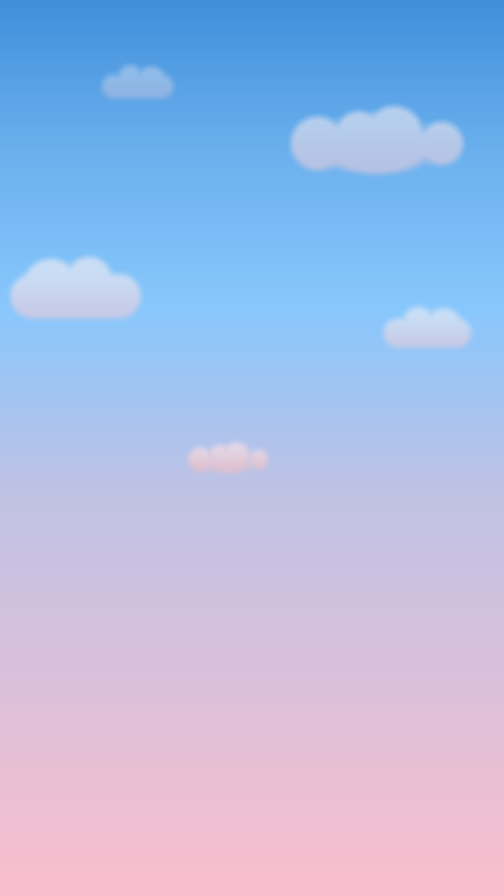
A WebGL 1 fragment shader for this background:

```glsl
precision highp float;
// A soft daybreak sky, blue at the top and pink at the horizon, with five small clouds.
// The sky is a chain of linear blends; each cloud is a smooth union of round lobes,
// shaded from light crown to tinted base and blended with a blurred edge.
uniform vec2 u_resolution;

// Polynomial smooth union of two distances
float join(float a, float b) {
  float h = max(0.08 - abs(a - b), 0.0) / 0.08;
  return min(a, b) - h * h * 0.02;
}

float circle(vec2 p, vec2 center, float radius) {
  return length(p - center) - radius;
}

// Flat-based cloud of half width 1: a capsule with two bumps
float flatCloud(vec2 p) {
  float d = length(vec2(max(abs(p.x) - 0.65, 0.0), p.y)) - 0.35;
  d = join(d, circle(p, vec2(-0.37, 0.15), 0.43));
  return join(d, circle(p, vec2(0.20, 0.25), 0.36));
}

// Drifting cloud of half width 1: side lobes, two crowns and a sagging belly
float roundCloud(vec2 p) {
  vec2 belly = (p - vec2(0.0, -0.05)) / vec2(0.66, 0.31);
  float d = (length(belly) - 1.0) * 0.31;
  d = join(d, circle(p, vec2(-0.67, 0.0), 0.32));
  d = join(d, circle(p, vec2(0.74, 0.0), 0.26));
  d = join(d, circle(p, vec2(-0.20, 0.10), 0.28));
  return join(d, circle(p, vec2(0.20, 0.10), 0.34));
}

// Sky colour by depth below the top edge, 0 to 1
vec3 skyColor(float depth) {
  vec3 color = mix(vec3(0.25, 0.56, 0.86), vec3(0.42, 0.69, 0.93), clamp(depth / 0.17, 0.0, 1.0));
  color = mix(color, vec3(0.53, 0.78, 0.99), clamp((depth - 0.17) / 0.17, 0.0, 1.0));
  color = mix(color, vec3(0.75, 0.76, 0.895), clamp((depth - 0.34) / 0.21, 0.0, 1.0));
  return mix(color, vec3(0.98, 0.745, 0.805), clamp((depth - 0.55) / 0.45, 0.0, 1.0));
}

// Blend a cloud over the sky; q is local position, size its half width
vec3 addCloud(vec3 sky, vec2 q, float d, float size, float opacity, float warmth) {
  float height = smoothstep(-0.35, 0.45, q.y);
  vec3 base = mix(vec3(0.90, 0.80, 0.86), vec3(0.90, 0.75, 0.79), warmth);
  vec3 crown = mix(vec3(0.93, 0.92, 0.95), vec3(0.94, 0.87, 0.91), warmth);
  float cover = 1.0 - smoothstep(-0.013, 0.008, d * size);
  return mix(sky, mix(base, crown, height), cover * opacity);
}

void main() {
  vec2 uv = gl_FragCoord.xy / u_resolution;
  vec2 p = uv * vec2(1.0, 16.0 / 9.0);
  vec3 color = skyColor(1.0 - uv.y);

  // Upper left, faint and mirrored
  vec2 q = (p - vec2(0.273, 1.606)) / vec2(-0.073, 0.073);
  color = addCloud(color, q, flatCloud(q), 0.073, 0.38, 0.0);

  // Upper right, largest
  q = (p - vec2(0.747, 1.493)) / 0.174;
  color = addCloud(color, q, roundCloud(q), 0.174, 0.60, 0.0);

  // Middle left
  q = (p - vec2(0.150, 1.190)) / 0.132;
  color = addCloud(color, q, flatCloud(q), 0.132, 0.67, 0.0);

  // Middle right, mirrored
  q = (p - vec2(0.848, 1.117)) / vec2(-0.089, 0.089);
  color = addCloud(color, q, flatCloud(q), 0.089, 0.63, 0.0);

  // Center, small and pink
  q = (p - vec2(0.4525, 0.866)) / 0.082;
  color = addCloud(color, q, roundCloud(q), 0.082, 0.82, 1.0);

  gl_FragColor = vec4(color, 1.0);
}
```
